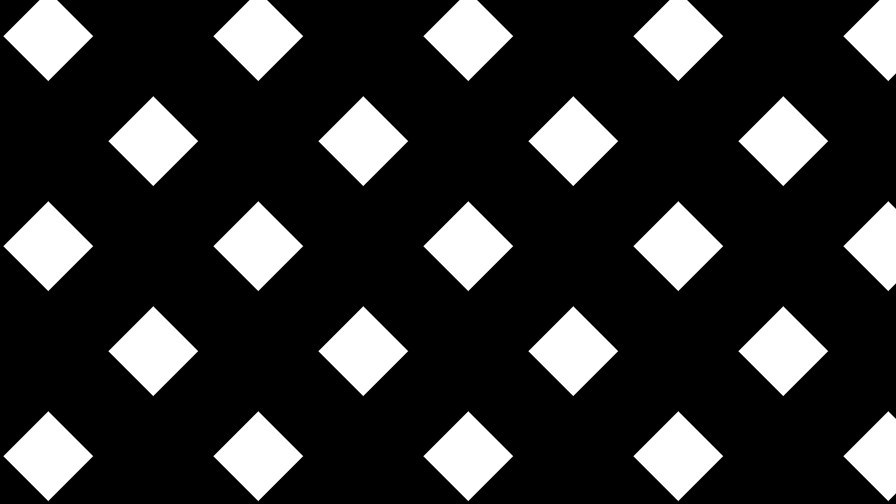
This pattern is drawn by a Shadertoy shader. Its source:

```glsl
const vec3 BACKGROUND = vec3(0.0);
const vec3 DIAMOND = vec3(1.0);

// Lengths are fractions of the canvas height
const float PERIOD = 180.0 / 432.0;
const float HALF_DIAGONAL = 38.5 / 432.0;
const vec2 FIRST_CENTER = vec2(41.4, 41.0) / 432.0;

// Signed distance to diamonds at the corners and center of each square cell
float staggeredDiamonds(vec2 p, float period, float halfDiagonal) {
    vec2 cell = abs(mod(p + 0.5 * period, period) - 0.5 * period);
    float cornerSpan = cell.x + cell.y;
    float nearestSpan = min(cornerSpan, period - cornerSpan);
    return (nearestSpan - halfDiagonal) * inversesqrt(2.0);
}

// Coverage of a shape, smoothed over one pixel
float coverage(float dist, float pixel) {
    return clamp(0.5 - dist / pixel, 0.0, 1.0);
}

void mainImage(out vec4 fragColor, in vec2 fragCoord) {
    float pixel = 1.0 / iResolution.y;
    vec2 p = fragCoord * pixel - FIRST_CENTER;

    float dist = staggeredDiamonds(p, PERIOD, HALF_DIAGONAL);
    fragColor = vec4(mix(BACKGROUND, DIAMOND, coverage(dist, pixel)), 1.0);
}
```
